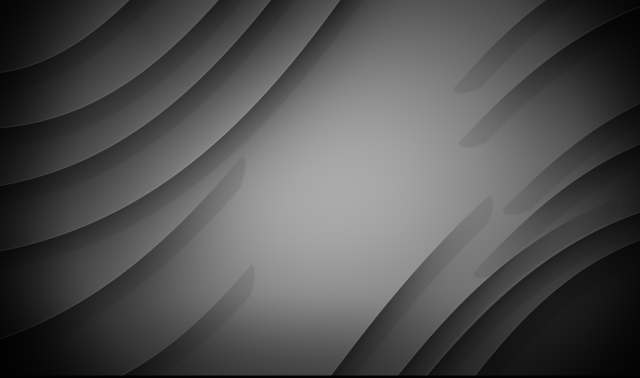
This background is drawn by a Shadertoy shader. Its source:

```glsl
const float ASPECT = 1.7;
const vec2 GLOW_CENTER = vec2(0.863, 0.513);
const vec2 GLOW_SIZE = vec2(0.83, 0.65);
const float GLOW_LEVEL = 0.68;
const float SHADOW_STRENGTH = 0.60;
const float MID_FADE = 3.5;
const float TAPER_LENGTH = 0.50;
const float BAND_WIDTH = 0.053;
const float BAND_STRENGTH = 0.08;
const float RIM_WIDTH = 0.0006;
const float RIM_LIGHT = 0.16;
const float SHEEN = 0.05;
const float SKEW = 0.2;

// Curve ends: lower left xy, upper right xy
const vec4 LEFT_ENDS[6] = vec4[6](
    vec4(0.0, 0.808, 0.343, 1.0), vec4(0.0, 0.662, 0.580, 1.0),
    vec4(0.0, 0.509, 0.719, 1.0), vec4(0.0, 0.336, 0.903, 1.0),
    vec4(0.0, 0.104, 0.646, 0.591), vec4(0.310, 0.0, 0.670, 0.303));
const vec4 RIGHT_ENDS[8] = vec4[8](
    vec4(1.201, 0.761, 1.449, 1.0), vec4(1.215, 0.619, 1.648, 0.960),
    vec4(1.332, 0.442, 1.699, 0.726), vec4(1.254, 0.274, 1.699, 0.619),
    vec4(0.874, 0.0, 1.301, 0.485), vec4(1.051, 0.0, 1.637, 0.473),
    vec4(1.128, 0.0, 1.699, 0.438), vec4(1.257, 0.0, 1.699, 0.365));

// Curve shape: bulge, free end (-1 lower, 1 upper, 0 none), shadow width
const vec3 LEFT_SHAPE[6] = vec3[6](
    vec3(0.08, 0.0, 0.14), vec3(0.10, 0.0, 0.12), vec3(0.095, 0.0, 0.10),
    vec3(0.10, 0.0, 0.075), vec3(0.07, 1.0, 0.13), vec3(0.05, 1.0, 0.11));
const vec3 RIGHT_SHAPE[8] = vec3[8](
    vec3(-0.03, -1.0, 0.13), vec3(-0.05, -1.0, 0.16),
    vec3(-0.045, -1.0, 0.10), vec3(-0.055, -1.0, 0.10),
    vec3(-0.025, 1.0, 0.08), vec3(-0.07, 1.0, 0.07),
    vec3(-0.07, 0.0, 0.08), vec3(-0.07, 0.0, 0.35));

// Soft elliptical light with darkened corners and base
float backdrop(vec2 p) {
    vec2 q = (p - GLOW_CENTER) / GLOW_SIZE;
    float light = GLOW_LEVEL * exp(-dot(q, q));
    light *= 1.0 - 0.9 * smoothstep(0.65, 1.02, length(p - GLOW_CENTER));
    return light * mix(0.7, 1.0, smoothstep(0.0, 0.25, p.y));
}

// Curved sheet edge: shadow on its lower right, sheen and rim on its upper left
float addSheet(float light, vec2 p, vec4 ends, vec3 shape, float pixel) {
    vec2 chord = ends.zw - ends.xy;
    float span = length(chord);
    vec2 along = chord / span;
    vec2 across = vec2(along.y, -along.x);
    vec2 local = p - ends.xy;
    float t = dot(local, along) / span;
    float arc = 4.0 * t * (1.0 - t);
    float lean = 1.0 + SKEW * sign(shape.x) * (1.0 - 2.0 * clamp(t, 0.0, 1.0));
    float d = dot(local, across) - shape.x * span * arc * lean;

    // Distance from the free tip, used to taper the sheet
    float tip = 1.0;
    if (shape.y > 0.5) tip = (1.0 - t) * span;
    if (shape.y < -0.5) tip = t * span;
    float taper = smoothstep(0.0, TAPER_LENGTH, tip);
    float below = smoothstep(-pixel, pixel, d);

    // Rounded band under the edge, then the soft shadow
    float bandEdge = BAND_WIDTH * sqrt(clamp(tip / 0.06, 0.0, 1.0));
    float band = 1.0 - smoothstep(bandEdge - 0.004, bandEdge + 0.004, d);
    band *= smoothstep(0.0, 0.006, tip);
    float shadow = SHADOW_STRENGTH * taper * exp(-max(d, 0.0) / shape.z);
    shadow *= 1.0 - MID_FADE * max(shape.x, 0.0) * max(arc, 0.0);
    light *= 1.0 - below * shadow;
    light *= 1.0 - below * band * BAND_STRENGTH;
    light *= 1.0 + (1.0 - below) * SHEEN * taper * exp(min(d, 0.0) / 0.04);

    float rim = 1.0 - smoothstep(0.0, RIM_WIDTH + pixel, abs(d));
    return light + rim * taper * RIM_LIGHT * (0.35 + light);
}

void mainImage(out vec4 fragColor, in vec2 fragCoord) {
    vec2 p = fragCoord / iResolution.xy * vec2(ASPECT, 1.0);
    float pixel = 1.0 / iResolution.y;
    float light = backdrop(p);

    for (int i = 0; i < 6; i++)
        light = addSheet(light, p, LEFT_ENDS[i], LEFT_SHAPE[i], pixel);
    for (int i = 0; i < 8; i++)
        light = addSheet(light, p, RIGHT_ENDS[i], RIGHT_SHAPE[i], pixel);

    // Dark strip along the base
    light *= smoothstep(0.004, 0.009, p.y);
    fragColor = vec4(vec3(clamp(light, 0.0, 1.0)), 1.0);
}
```
